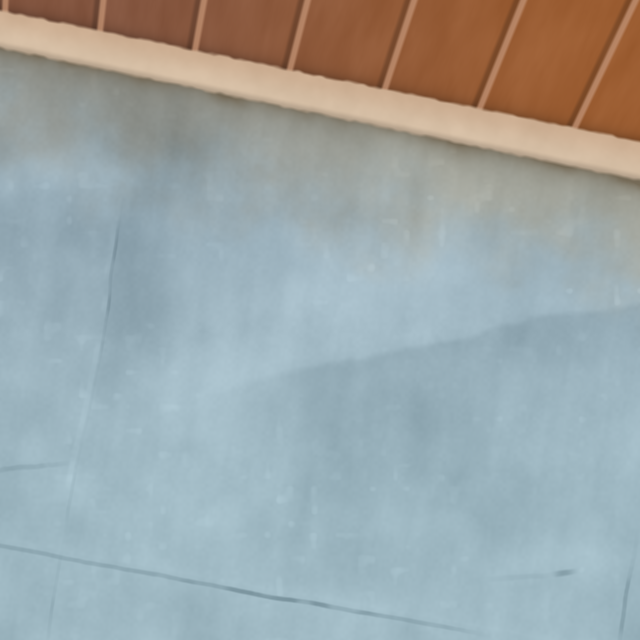
Write a Shadertoy shader that draws this texture.

```glsl
// Weathered blue-grey plaster wall below a pale sloping trim and brown wooden panels.

float hash(vec2 p) {
    return fract(sin(dot(p, vec2(127.1, 311.7))) * 43758.5453);
}

float noise(vec2 p) {
    vec2 i = floor(p), f = fract(p);
    f = f * f * (3.0 - 2.0 * f);
    return mix(mix(hash(i), hash(i + vec2(1, 0)), f.x),
               mix(hash(i + vec2(0, 1)), hash(i + vec2(1, 1)), f.x), f.y);
}

// Layered noise centred on zero
float fbm(vec2 p) {
    float sum = -0.48, amp = 0.5;
    for (int i = 0; i < 5; i++) {
        sum += amp * noise(p);
        p = mat2(1.6, 1.2, -1.2, 1.6) * p + 7.3;
        amp *= 0.5;
    }
    return sum;
}

// Soft elliptical stain
float blob(vec2 p, vec2 center, vec2 radius) {
    vec2 d = (p - center) / radius;
    return exp(-min(dot(d, d), 40.0));
}

// 1 between lo and hi, fading over a soft margin
float span(float x, float lo, float hi, float soft) {
    return smoothstep(lo - soft, lo + soft, x) * (1.0 - smoothstep(hi - soft, hi + soft, x));
}

float stroke(float d, float width, float px) {
    return 1.0 - smoothstep(width * 0.3, width + px, abs(d));
}

// Decay with distance on the positive side
float falloff(float d, float rate) {
    return exp(-clamp(d * rate, 0.0, 40.0));
}

float trimTop(float x) { return 0.984 - 0.205 * x; }
float trimBottom(float x) { return 0.925 - 0.207 * x; }

vec3 wallColor(vec2 p, float px) {
    float depth = trimBottom(p.x) - p.y;
    float wobble = fbm(p * 14.0);
    float slanted = p.x - 0.17 * p.y;
    float broken = smoothstep(0.25, 0.7, noise(p * 38.0));

    // Warm shade near the trim turning to pale blue
    vec3 warm = mix(vec3(0.57, 0.585, 0.565), vec3(0.64, 0.65, 0.615), smoothstep(0.25, 0.8, p.x));
    vec3 blue = mix(vec3(0.625, 0.725, 0.765), vec3(0.605, 0.69, 0.735), smoothstep(0.15, 0.7, p.y));
    vec3 col = mix(warm, blue, smoothstep(0.03, 0.25, depth + 0.15 * wobble));

    // Broad light and dark stains
    float tone = 0.03 * blob(p, vec2(0.29, 0.25), vec2(0.16, 0.16));
    tone += 0.04 * blob(p, vec2(0.58, 0.57), vec2(0.20, 0.09));
    tone += 0.03 * blob(p, vec2(0.30, 0.42), vec2(0.14, 0.06));
    tone += 0.03 * blob(p, vec2(0.10, 0.73), vec2(0.12, 0.03));
    tone += 0.03 * blob(p, vec2(0.88, 0.13), vec2(0.06, 0.03));
    tone -= 0.045 * blob(p, vec2(0.21, 0.53), vec2(0.05, 0.16));
    tone -= 0.045 * blob(p, vec2(0.27, 0.77), vec2(0.08, 0.06));
    tone -= 0.025 * blob(p, vec2(0.66, 0.27), vec2(0.20, 0.14));
    tone -= 0.03 * blob(p, vec2(0.06, 0.64), vec2(0.14, 0.04));

    // Diagonal ridge: light above, shaded below
    float ridge = 0.318 + 0.213 * p.x + 0.004 * sin(p.x * 19.0 - 8.0) + 0.025 * wobble - p.y;
    float ridgeFade = smoothstep(0.2, 0.6, p.x);
    tone -= 0.045 * ridgeFade * smoothstep(-0.006, 0.008, ridge) * falloff(ridge, 9.0);
    tone += 0.012 * smoothstep(0.1, 0.4, p.x) * falloff(abs(ridge + 0.02), 35.0);

    // Mottling, brushed streaks and pale flecks
    tone += 0.06 * fbm(p * 6.0 + 3.0) + 0.065 * fbm(p * 17.0 + 9.0);
    tone += 0.055 * fbm(vec2(slanted * 30.0, p.y * 6.0));
    tone += 0.04 * smoothstep(0.78, 1.0, noise(p * 55.0 + 2.0)) * noise(p * 9.0);
    tone += 0.012 * (noise(p * 170.0) - 0.5);

    // Steep seams
    float seam = slanted - 0.073 - 0.008 * blob(p, vec2(0.16, 0.47), vec2(0.3, 0.14)) + 0.006 * wobble;
    float seamInk = 0.12 + 0.8 * span(p.y, 0.47, 0.64, 0.05) + 0.6 * span(p.y, 0.19, 0.25, 0.02)
                  + 0.5 * span(p.y, 0.01, 0.13, 0.02);
    tone -= 0.08 * stroke(seam, 0.003, px) * seamInk * (0.4 + 0.6 * broken) * (1.0 - smoothstep(0.64, 0.72, p.y));
    tone += 0.02 * stroke(seam + 0.006, 0.006, px) * broken * span(p.y, 0.2, 0.65, 0.05);
    tone -= 0.02 * smoothstep(-0.003, 0.003, seam) * falloff(seam, 28.0) * span(p.y, 0.42, 0.68, 0.06);
    float rightSeam = p.x - 0.968 - 0.16 * p.y + 0.008 * wobble;
    tone -= 0.08 * stroke(rightSeam, 0.004, px) * (0.3 + 0.7 * broken) * (1.0 - smoothstep(0.08, 0.2, p.y));

    // Lower joint and short cracks
    float joint = p.y - 0.147 + 0.184 * p.x + 0.007 * wobble;
    float jointInk = 0.45 + 0.55 * smoothstep(0.15, 0.4, p.x) * broken;
    tone -= 0.15 * stroke(joint, 0.004, px) * jointInk * (1.0 - smoothstep(0.6, 0.78, p.x));
    tone += 0.015 * falloff(abs(joint - 0.012), 90.0);
    float leftCrack = p.y - 0.265 - 0.15 * p.x + 0.02 * wobble;
    tone -= 0.05 * stroke(leftCrack, 0.005, px) * (0.3 + 0.7 * broken) * (1.0 - smoothstep(0.08, 0.12, p.x));
    float rightCrack = p.y - 0.026 - 0.09 * p.x + 0.01 * wobble;
    float crackInk = 0.25 * span(p.x, 0.77, 0.86, 0.04) + span(p.x, 0.87, 0.895, 0.01);
    tone -= 0.1 * stroke(rightCrack, 0.005, px) * crackInk;

    // Contact shadow under the trim
    float shadow = 0.72 * falloff(depth + 0.03 * wobble, 75.0) + 0.16 * falloff(depth, 22.0);
    return mix(col + tone, vec3(0.43, 0.38, 0.30), shadow);
}

vec3 panelColor(vec2 p, float px) {
    // Follow each fanned groove down to its foot on the trim
    float foot = p.x;
    for (int i = 0; i < 4; i++)
        foot = p.x - (0.03 + 0.5 * foot) * (p.y - trimTop(foot));
    float cell = (foot - 0.008) / 0.1483;
    float offset = (cell - floor(cell + 0.5)) * 0.1483;

    vec3 col = mix(vec3(0.51, 0.33, 0.245), vec3(0.62, 0.375, 0.205), smoothstep(0.1, 1.0, p.x));
    col += 0.02 * (hash(vec2(floor(cell), 4.0)) - 0.5) + 0.07 * fbm(vec2(foot * 40.0, p.y * 12.0));
    col *= 1.0 - 0.25 * falloff(p.y - trimTop(p.x), 110.0);
    col *= 1.0 - 0.2 * stroke(offset + 0.007, 0.008, px);
    return mix(col, vec3(0.74, 0.55, 0.43), 0.85 * stroke(offset, 0.006, px));
}

vec3 trimColor(vec2 p) {
    float across = (p.y - trimBottom(p.x)) / (trimTop(p.x) - trimBottom(p.x));
    vec3 col = mix(vec3(0.84, 0.75, 0.65), vec3(0.80, 0.68, 0.57), smoothstep(0.2, 1.0, across));
    col *= 0.84 + 0.16 * smoothstep(0.0, 0.22, across);
    return col + 0.05 * fbm(p * 35.0);
}

void mainImage(out vec4 fragColor, in vec2 fragCoord) {
    vec2 p = fragCoord / iResolution.xy;
    float px = 1.0 / iResolution.y;
    float soft = 0.002 + px;
    float rough = 0.003 * (noise(p * 90.0) - 0.5);
    vec3 col = wallColor(p, px);
    col = mix(col, trimColor(p), smoothstep(-soft, soft, p.y - trimBottom(p.x) + rough));
    col = mix(col, panelColor(p, px), smoothstep(-soft, soft, p.y - trimTop(p.x) + rough));
    fragColor = vec4(clamp(col, 0.0, 1.0), 1.0);
}
```
